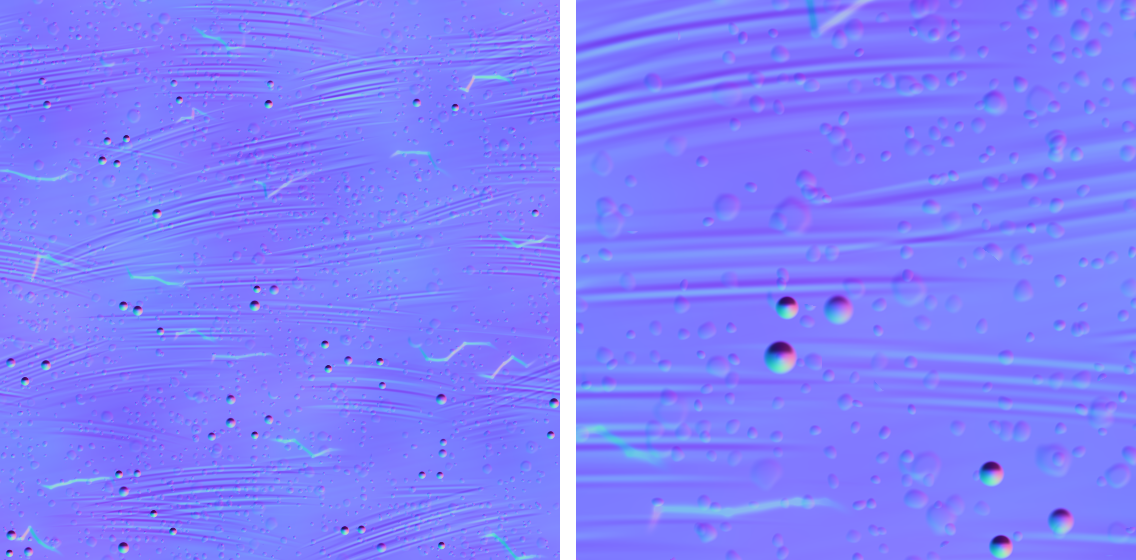
Left: the whole. Right: its middle third, enlarged.
This texture map is drawn by a three.js fragment shader. Its source:

```glsl
// Tangent-space normal map of a glazed surface with brush streaks, bubbles and fine cracks.
varying vec2 vUv;

const int STROKES = 36;
const int CRACKS = 17;
const int CRACK_PARTS = 5;
const float SWELL_SLOPE = 0.24;
const float STROKE_SLOPE = 0.27;
const float STROKE_PITCH = 260.0;
const float CRACK_SLOPE = 1.1;
const float CRACK_WIDTH = 0.0025;
const float SPECK_SLOPE = 0.5;
const float BLISTER_SLOPE = 0.42;
const float CRESCENT_SLOPE = 0.75;
const float BEAD_SLOPE = 2.5;
const float BEAD_SHADE = 0.5;

float hash(vec2 p) {
  vec3 q = fract(p.xyx * 0.1031);
  q += dot(q, q.yzx + 33.33);
  return fract((q.x + q.y) * q.z);
}

vec2 hash2(vec2 p) { return vec2(hash(p), hash(p + 57.3)); }

// Smooth value noise from -1 to 1.
float noise(vec2 p) {
  vec2 i = floor(p), f = fract(p);
  f = f * f * (3.0 - 2.0 * f);
  float low = mix(hash(i), hash(i + vec2(1.0, 0.0)), f.x);
  float high = mix(hash(i + vec2(0.0, 1.0)), hash(i + 1.0), f.x);
  return 2.0 * mix(low, high, f.y) - 1.0;
}

float fbm(vec2 p) {
  return 0.55 * noise(p) + 0.3 * noise(p * 2.1 + 17.0) + 0.15 * noise(p * 4.3 + 41.0);
}

// Offset from a centre on a repeating unit tile.
vec2 wrapped(vec2 p, vec2 centre) { return fract(p - centre + 0.5) - 0.5; }

float fadeOut(float start, float end, float x) { return 1.0 - smoothstep(start, end, x); }

// Broad, slightly tilted undulation with a faint brushed grain.
vec2 swell(vec2 p) {
  vec2 q = vec2(p.x + 0.2 * p.y, p.y - 0.2 * p.x);
  float broad = fbm(q * vec2(3.5, 5.0) + 90.0);
  float grain = noise(q * vec2(8.0, 150.0) + 130.0);
  return SWELL_SLOPE * vec2(0.5 * fbm(q * 5.0 + 110.0), broad + 0.1 * grain - 0.04);
}

// One slightly arched patch of thin parallel bristle marks.
vec2 stroke(vec2 p, float id) {
  vec2 shape = hash2(vec2(id, 3.0)), bend = hash2(vec2(id, 8.0));
  vec2 centre = fract(id * vec2(0.7549, 0.5698) + 0.15 * hash2(vec2(id, 5.0)));
  float angle = mix(-0.17, 0.38, bend.x);
  vec2 along = vec2(cos(angle), sin(angle)), across = vec2(-along.y, along.x);
  vec2 d = wrapped(p, centre);
  vec2 q = vec2(dot(d, along), dot(d, across));
  q.y += 0.55 * bend.y * q.x * q.x;
  vec2 extent = vec2(mix(0.08, 0.21, shape.x), mix(0.006, 0.056, shape.y));
  vec2 reach = abs(q) / extent;
  if (max(reach.x, reach.y) > 1.4) return vec2(0.0);
  float ragged = 0.35 * noise(vec2(id * 7.0, q.y * 160.0));
  float mask = fadeOut(0.5, 1.0, reach.x + ragged) * fadeOut(0.7, 1.1, reach.y);
  vec2 s = q * vec2(5.0, STROKE_PITCH) + id * 31.0;
  float groove = noise(s) - noise(s + vec2(0.0, 1.1));
  groove += 0.2 * noise(q * vec2(5.0, 60.0) + id * 13.0);
  return across * groove * mask * STROKE_SLOPE * mix(0.4, 1.1, hash(vec2(id, 12.0)));
}

// One jagged ledge, traced as a chain of segments blended at the joints.
vec2 crack(vec2 p, float id) {
  vec2 d = wrapped(p, fract(id * vec2(0.7549, 0.5698) + 0.3 * hash2(vec2(id, 21.0))));
  if (length(d) > 0.27) return vec2(0.0);
  d += 0.0025 * vec2(noise(p * 50.0), noise(p * 50.0 + 70.0));
  vec2 start = vec2(0.0), sum = vec2(0.0);
  float total = 0.0;
  for (int i = 0; i < CRACK_PARTS; i++) {
    vec2 r = hash2(vec2(id, 30.0 + float(i)));
    float turn = 2.0 * r.x - 1.0;
    float angle = 0.3 * turn + 1.15 * turn * turn * turn;
    vec2 dir = vec2(cos(angle), sin(angle));
    float size = mix(0.016, 0.046, r.y);
    float t = clamp(dot(d - start, dir), 0.0, size);
    float dist = length(d - start - dir * t);
    float progress = (float(i) + t / size) / float(CRACK_PARTS);
    float taper = smoothstep(0.0, 0.2, progress) * fadeOut(0.6, 1.0, progress);
    float edge = exp(-pow(dist / CRACK_WIDTH, 2.0)) + 0.07 * exp(-dist / 0.01);
    sum += vec2(-dir.y, dir.x) * edge * taper;
    total += edge;
    start += dir * size;
  }
  return sum / max(total, 1.0) * CRACK_SLOPE * mix(0.5, 1.1, hash(vec2(id, 44.0)));
}

// Scattered domes, one per grid cell; hollow = 1 leaves only the rim.
vec2 domes(vec2 p, float cells, float share, vec2 radii, float hollow, float seed) {
  vec2 cell = floor(p * cells), r = hash2(cell + seed);
  if (r.x > share) return vec2(0.0);
  float radius = mix(radii.x, radii.y, r.y * r.y);
  float margin = min(radius * cells, 0.5);
  vec2 centre = (cell + mix(vec2(margin), vec2(1.0 - margin), hash2(cell + seed + 9.0))) / cells;
  vec2 d = (p - centre) / radius;
  float t = length(d);
  float profile = mix(1.0, smoothstep(0.3, 0.75, t), hollow) * fadeOut(0.55, 1.0, t);
  return -d * profile * mix(0.5, 1.2, hash(cell + seed + 23.0));
}

void main() {
  vec2 p = vUv;
  vec2 slope = swell(p);
  for (int i = 0; i < STROKES; i++) slope += stroke(p, float(i) + 1.0);
  for (int i = 0; i < CRACKS; i++) slope += crack(p, float(i) + 1.0);

  // Bubbles: uneven specks, hollow blisters, half-open crescents, steep clustered beads.
  vec2 uneven = p + 0.0014 * vec2(noise(p * 130.0), noise(p * 130.0 + 60.0));
  float crowd = 0.3 + 0.3 * noise(p * 11.0 + 5.0);
  slope += SPECK_SLOPE * domes(uneven, 67.0, crowd, vec2(0.0034, 0.007), 0.0, 11.0);
  slope += SPECK_SLOPE * domes(uneven + 0.37, 48.0, crowd, vec2(0.0038, 0.008), 0.0, 210.0);
  slope += BLISTER_SLOPE * domes(uneven, 27.0, 0.15, vec2(0.008, 0.015), 0.8, 320.0);
  slope += BLISTER_SLOPE * domes(uneven + 0.21, 31.0, 0.14, vec2(0.007, 0.014), 0.4, 430.0);
  vec2 ring = domes(p + 0.43, 20.0, 0.06, vec2(0.012, 0.02), 1.0, 650.0);
  slope += CRESCENT_SLOPE * ring * smoothstep(-0.05, 0.3, ring.y + 0.5 * ring.x);
  float cluster = step(hash(floor(p * 10.0) + 77.0), 0.28);
  vec2 bead = BEAD_SLOPE * domes(p, 30.0, 0.22 * cluster, vec2(0.0075, 0.0115), 0.0, 540.0);
  slope += bead;

  // Green grows where the surface faces down; beads darken on their upper side.
  vec3 normal = normalize(vec3(-slope.x, slope.y, 1.0));
  float shade = 1.0 - BEAD_SHADE * smoothstep(0.2, 1.2, -bead.y);
  gl_FragColor = vec4((0.5 + 0.5 * normal) * shade, 1.0);
}
```
